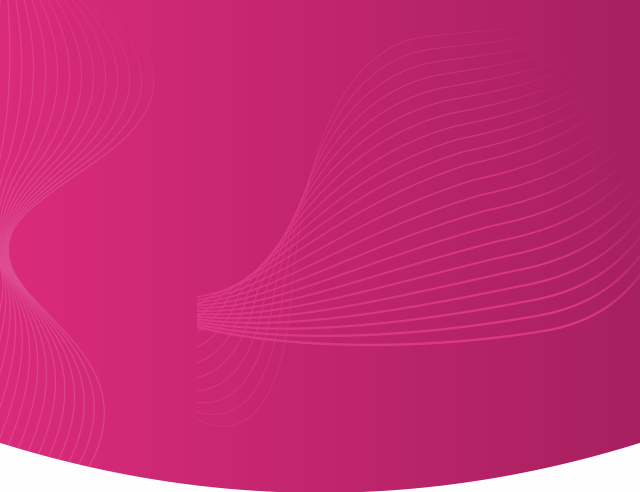
Write a WebGL 1 fragment shader that draws this background.

```glsl
precision highp float;
uniform vec2 u_resolution;

#define CANVAS vec2(768.0, 591.0)
#define LEFT_PINK vec3(0.857, 0.167, 0.480)
#define RIGHT_PINK vec3(0.655, 0.125, 0.375)
#define WAVE_COLOR vec3(0.880, 0.225, 0.540)
#define SIDE_COLOR vec3(0.880, 0.400, 0.640)
#define PAPER vec3(1.0, 0.995, 0.997)
#define WAVE_LINES 22
#define WAVE_MIDDLE 10.0
#define SIDE_LINES 14
#define WAVE_START 236.5
#define ARC_BOTTOM 592.0
#define ARC_RISE 60.0

struct Cubic { vec2 a, b, c, d; };
struct Strand { Cubic head, body, tail; };

Cubic blend(Cubic p, Cubic q, float k) {
  return Cubic(mix(p.a, q.a, k), mix(p.b, q.b, k), mix(p.c, q.c, k), mix(p.d, q.d, k));
}

vec2 cubicPoint(Cubic q, float s) {
  float r = 1.0 - s;
  return r * r * r * q.a + 3.0 * r * s * (r * q.b + s * q.c) + s * s * s * q.d;
}

vec2 cubicTangent(Cubic q, float s) {
  float r = 1.0 - s;
  return r * r * (q.b - q.a) + 2.0 * r * s * (q.c - q.b) + s * s * (q.d - q.c);
}

// Distance to a cubic whose x always grows: bisect for x, then use the tangent
float cubicDistance(vec2 p, Cubic q) {
  if (p.x < q.a.x || p.x > q.d.x) return 1000.0;
  float s = 0.5, span = 0.25;
  for (int i = 0; i < 10; i++) {
    s += cubicPoint(q, s).x < p.x ? span : -span;
    span *= 0.5;
  }
  vec2 offset = p - cubicPoint(q, s);
  vec2 along = normalize(cubicTangent(q, s));
  return abs(offset.x * along.y - offset.y * along.x);
}

// Distance to the strand lying a fraction k of the way from u to v
float strandDistance(vec2 p, Strand u, Strand v, float k) {
  Cubic body = blend(u.body, v.body, k);
  if (p.x < body.a.x) return cubicDistance(p, blend(u.head, v.head, k));
  if (p.x > body.d.x) return cubicDistance(p, blend(u.tail, v.tail, k));
  return cubicDistance(p, body);
}

// Smooth line coverage; lines thinner than a pixel grow fainter
float stroke(float dist, float width, float pixel) {
  return clamp((0.5 * width - dist) / pixel + 0.5, 0.0, 1.0) * min(1.0, width / pixel);
}

// Wide wave on the right, running left to right
float waveLines(vec2 p, float pixel) {
  Strand top = Strand(
    Cubic(vec2(215, 490), vec2(262, 527), vec2(335, 538), vec2(350, 350)),
    Cubic(vec2(350, 350), vec2(362, 213), vec2(400, 58), vec2(510, 44)),
    Cubic(vec2(510, 44), vec2(570, 37), vec2(640, 34), vec2(720, 22)));
  Strand middle = Strand(
    Cubic(vec2(100, 372), vec2(150, 374), vec2(205, 366), vec2(245, 355)),
    Cubic(vec2(245, 355), vec2(335, 337), vec2(400, 250), vec2(560, 198)),
    Cubic(vec2(560, 198), vec2(650, 178), vec2(720, 150), vec2(790, 70)));
  Strand bottom = Strand(
    Cubic(vec2(100, 350), vec2(150, 368), vec2(205, 386), vec2(250, 396)),
    Cubic(vec2(250, 396), vec2(350, 418), vec2(500, 422), vec2(650, 398)),
    Cubic(vec2(650, 398), vec2(720, 387), vec2(770, 350), vec2(800, 270)));
  float last = float(WAVE_LINES - 1);
  float ink = 0.0;
  for (int i = 0; i < WAVE_LINES; i++) {
    float n = float(i), k = n / last, dist;
    if (n < WAVE_MIDDLE) dist = strandDistance(p, top, middle, n / WAVE_MIDDLE);
    else dist = strandDistance(p, middle, bottom, (n - WAVE_MIDDLE) / (last - WAVE_MIDDLE));
    float line = stroke(dist, mix(1.0, 2.8, k), pixel) * mix(0.65, 0.9, k);
    ink = mix(ink, 1.0, line);
  }
  float fade = 1.0 - smoothstep(440.0, 665.0, p.x - 0.6 * p.y);
  return ink * fade * smoothstep(-0.5, 0.5, (p.x - WAVE_START) / pixel);
}

// Pinched fan on the left, running downward: x and y are swapped
float sideLines(vec2 p, float pixel) {
  Strand inner = Strand(
    Cubic(vec2(0, 0), vec2(60, -3), vec2(120, -2), vec2(190, -10)),
    Cubic(vec2(190, -10), vec2(230, -16), vec2(270, -12), vec2(310, -4)),
    Cubic(vec2(310, -4), vec2(345, 12), vec2(380, 8), vec2(575, -75)));
  Strand outer = Strand(
    Cubic(vec2(0, 125), vec2(70, 205), vec2(130, 205), vec2(190, 120)),
    Cubic(vec2(190, 120), vec2(240, 49), vec2(262, 10), vec2(300, 10)),
    Cubic(vec2(300, 10), vec2(375, 8), vec2(430, 193), vec2(575, 98)));
  float ink = 0.0;
  for (int i = 0; i < SIDE_LINES; i++) {
    float k = float(i) / float(SIDE_LINES - 1);
    float dist = strandDistance(p.yx, inner, outer, k);
    float fade = mix(1.0, smoothstep(0.0, 230.0, p.y), k);
    float line = stroke(dist, 1.5, pixel) * fade * 0.45;
    ink = mix(ink, 1.0, line);
  }
  return min(ink, 0.65);
}

void main() {
  vec2 uv = gl_FragCoord.xy / u_resolution;
  vec2 p = vec2(uv.x, 1.0 - uv.y) * CANVAS;
  float pixel = CANVAS.y / u_resolution.y;

  vec3 color = mix(LEFT_PINK, RIGHT_PINK, uv.x);
  if (p.x > WAVE_START - pixel) color = mix(color, WAVE_COLOR, waveLines(p, pixel));
  if (p.x < 200.0) color = mix(color, SIDE_COLOR, sideLines(p, pixel));

  // Curved lower edge
  float across = 2.0 * uv.x - 1.0;
  float edge = ARC_BOTTOM - ARC_RISE * across * across;
  color = mix(color, PAPER, clamp((p.y - edge) / pixel + 0.5, 0.0, 1.0));
  gl_FragColor = vec4(color, 1.0);
}
```
